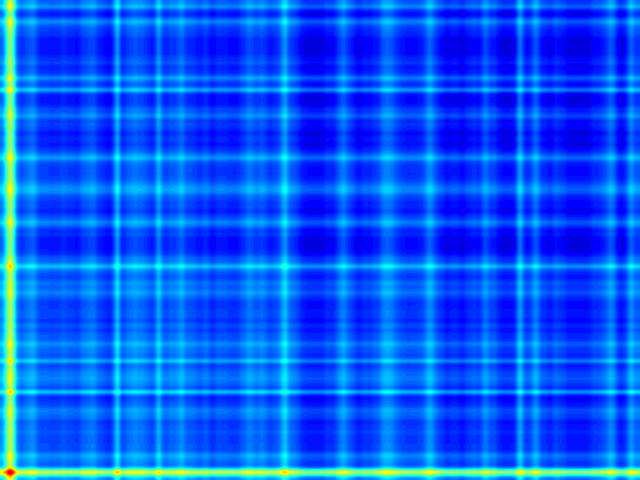
Reproduce this pattern procedurally as a Shadertoy shader.

```glsl
// Woven heat map: one irregular 1D profile is read along x and along y,
// and the sum of both readings is coloured with a stepped rainbow ramp.
// The profile is layered value noise plus narrow jittered ridges and dips.

const float BASE_LEVEL    = 0.020;  // floor of the profile
const float LOWEST_LEVEL  = 0.046;  // darkest allowed profile value
const float SIDE_TILT     = 0.036;  // profile falls off away from the origin
const float BROAD_CELLS   = 13.0;
const float BROAD_AMOUNT  = 0.060;
const float MEDIUM_CELLS  = 41.0;
const float MEDIUM_AMOUNT = 0.080;
const float FINE_CELLS    = 100.0;
const float FINE_AMOUNT   = 0.045;
const float RIDGE_CELLS   = 34.0;
const float RIDGE_MIN     = -0.020; // weakest ridges turn into dips
const float RIDGE_GAIN    = 0.140;
const float RIDGE_WIDTH   = 0.0046;
const float MAIN_POS      = 0.0160; // dominant line near the origin
const float MAIN_LEVEL    = 0.465;
const float MAIN_WIDTH    = 0.0058;
const float MIDDLE_POS    = 0.4450; // second strongest line
const float MIDDLE_LEVEL  = 0.215;
const float MIDDLE_WIDTH  = 0.0056;
const float COLOUR_STEPS  = 64.0;
const float GOLDEN        = 0.618034;

float hash(float n) {
    n = fract(n * 0.1031);
    n *= n + 33.33;
    n *= n + n;
    return fract(n);
}

float valueNoise(float t, float seed) {
    float cell = floor(t);
    float f = fract(t);
    return mix(hash(cell + seed), hash(cell + 1.0 + seed), f * f * (3.0 - 2.0 * f));
}

float bell(float d, float width) {
    d /= width;
    return exp(-0.5 * d * d);
}

// One jittered ridge per cell; strengths are spread evenly by the golden ratio
float ridges(float t) {
    float home = floor(t * RIDGE_CELLS);
    float sum = 0.0;
    for (int k = -1; k <= 1; k++) {
        float cell = home + float(k);
        float centre = (cell + 0.1 + 0.8 * hash(cell + 71.3)) / RIDGE_CELLS;
        float strength = fract(cell * GOLDEN + 0.6 * hash(cell + 193.7));
        float width = RIDGE_WIDTH * (0.8 + 0.6 * hash(cell + 311.9));
        sum += (RIDGE_MIN + RIDGE_GAIN * strength * strength) * bell(t - centre, width);
    }
    return sum;
}

float profile(float t) {
    float level = BASE_LEVEL + SIDE_TILT * (0.5 - t);
    level += BROAD_AMOUNT * valueNoise(t * BROAD_CELLS, 17.1);
    level += MEDIUM_AMOUNT * valueNoise(t * MEDIUM_CELLS, 137.4);
    level += FINE_AMOUNT * valueNoise(t * FINE_CELLS, 401.8);
    level = max(level + ridges(t), LOWEST_LEVEL);
    level = mix(level, MIDDLE_LEVEL, bell(t - MIDDLE_POS, MIDDLE_WIDTH));
    return mix(level, MAIN_LEVEL, bell(t - MAIN_POS, MAIN_WIDTH));
}

// Rainbow ramp: dark blue, blue, cyan, yellow, red, dark red
vec3 rainbow(float v) {
    return clamp(1.5 - abs(4.0 * v - vec3(3.0, 2.0, 1.0)), 0.0, 1.0);
}

// Contour steps whose edges are softened over one pixel
float contour(float v) {
    float level = v * COLOUR_STEPS;
    float soft = 0.5 * clamp(fwidth(level), 0.05, 1.0);
    return (floor(level) + smoothstep(0.5 - soft, 0.5 + soft, fract(level))) / COLOUR_STEPS;
}

void mainImage(out vec4 fragColor, in vec2 fragCoord) {
    vec2 uv = fragCoord / iResolution.xy;
    float heat = profile(uv.x) + profile(uv.y);
    fragColor = vec4(rainbow(contour(heat)), 1.0);
}
```
